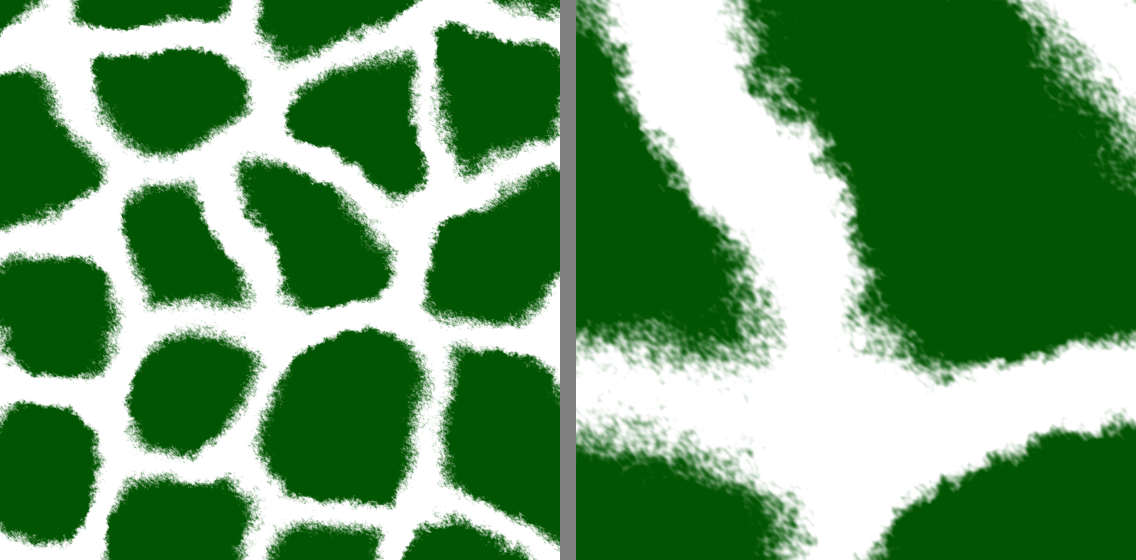
Left, the full canvas; right, a detail of the centre.
Give the GLSL for this pattern, as a WebGL 2 fragment shader.

```glsl
#version 300 es
precision highp float;
// Large rounded dark green patches with furry, brushed edges on white.

uniform vec2 u_resolution;
out vec4 fragColor;

const vec3 PATCH_GREEN = vec3(0.005, 0.328, 0.005);
const vec3 GROUND_WHITE = vec3(1.0);
const float CELLS_ACROSS = 3.7;
const float JITTER = 0.8;
const float CORNER_SHARPNESS = 15.0;

// Integer hash giving two values in 0..1.
vec2 hash2(vec2 cell) {
    uvec2 q = uvec2(ivec2(cell) + 4096) * uvec2(1597334673u, 3812015801u);
    uint n = (q.x ^ q.y) * 1597334673u;
    n = (n ^ (n >> 15)) * 2246822519u;
    n ^= n >> 13;
    return vec2(n & 65535u, n >> 16) / 65535.0;
}

float cornerGradient(vec2 cell, vec2 offset) {
    float angle = 6.2832 * hash2(cell).x;
    return dot(vec2(cos(angle), sin(angle)), offset);
}

// Gradient noise, roughly -0.7..0.7.
float gradientNoise(vec2 p) {
    vec2 i = floor(p);
    vec2 f = p - i;
    vec2 u = f * f * f * (f * (f * 6.0 - 15.0) + 10.0);
    vec2 e = vec2(1.0, 0.0);
    float low = mix(cornerGradient(i, f), cornerGradient(i + e, f - e), u.x);
    float high = mix(cornerGradient(i + e.yx, f - e.yx),
                     cornerGradient(i + 1.0, f - 1.0), u.x);
    return mix(low, high, u.y);
}

float fractalNoise(vec2 p, int octaves, float gain) {
    float sum = 0.0;
    float amplitude = 1.0;
    for (int i = 0; i < octaves; i++) {
        sum += amplitude * gradientNoise(p);
        p = mat2(1.6, 1.2, -1.2, 1.6) * p + 17.3;
        amplitude *= gain;
    }
    return sum;
}

vec2 cellSite(vec2 cell, float jitter) {
    return cell + 0.5 + jitter * (hash2(cell + 57.0) - 0.5);
}

// Smoothed distance to the cell border (x) and a random value per cell (y).
vec2 roundedCell(vec2 p, float jitter, float sharpness) {
    vec2 base = floor(p);
    vec2 home = base;
    float nearest = 1e3;
    for (int y = -1; y <= 1; y++) {
        for (int x = -1; x <= 1; x++) {
            vec2 cell = base + vec2(x, y);
            float dist = length(cellSite(cell, jitter) - p);
            if (dist < nearest) {
                nearest = dist;
                home = cell;
            }
        }
    }
    vec2 toHome = cellSite(home, jitter) - p;
    float sum = 0.0;
    for (int y = -2; y <= 2; y++) {
        for (int x = -2; x <= 2; x++) {
            if (x == 0 && y == 0) continue;
            vec2 toOther = cellSite(home + vec2(x, y), jitter) - p;
            float edge = dot(0.5 * (toHome + toOther), normalize(toOther - toHome));
            sum += exp(-sharpness * edge);
        }
    }
    return vec2(-log(sum) / sharpness, hash2(home + 211.0).y);
}

void main() {
    float side = min(u_resolution.x, u_resolution.y);
    vec2 uv = gl_FragCoord.xy / side;
    float pixel = CELLS_ACROSS / side;

    // Gentle bending of the outlines
    vec2 bend = vec2(gradientNoise(uv * 7.0), gradientNoise(uv * 7.0 + 41.0));
    vec2 p = uv * CELLS_ACROSS + 0.13 * bend + vec2(3.3, 8.6);

    // Patches inset from their cell borders
    vec2 cell = roundedCell(p, JITTER, CORNER_SHARPNESS);
    float inset = mix(0.075, 0.125, cell.y);

    // Tufts, then fine grain slightly stretched along a diagonal
    float tufts = 0.042 * fractalNoise(uv * 24.0, 4, 0.72);
    vec2 strokes = vec2(uv.x + uv.y, 0.6 * (uv.y - uv.x));
    float grain = fractalNoise(strokes * 130.0, 2, 0.9);

    // Fringe softness varies along the edge
    float softness = mix(0.022, 0.06, smoothstep(-0.35, 0.35, gradientNoise(uv * 6.0 + 90.0)));
    softness = max(softness, pixel);
    float depth = cell.x - inset + tufts + 0.7 * softness * grain;
    float cover = smoothstep(-softness, softness, depth);

    fragColor = vec4(mix(GROUND_WHITE, PATCH_GREEN, cover), 1.0);
}
```
